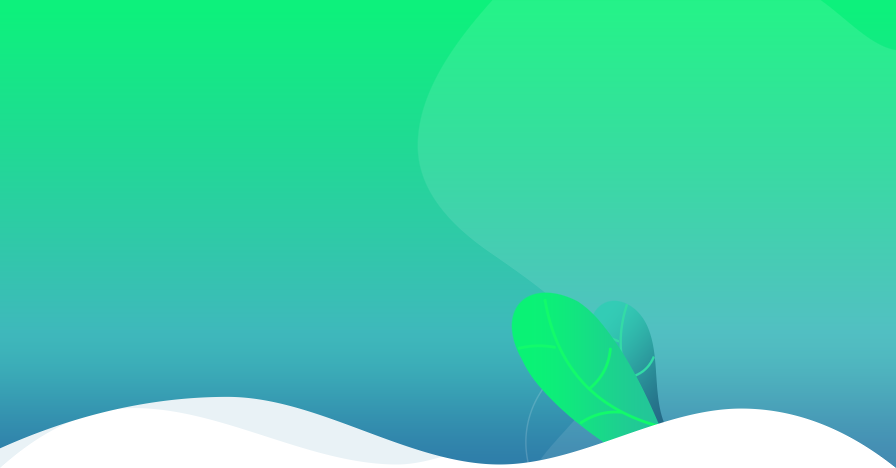
Reproduce this background procedurally as a WebGL 1 fragment shader.

```glsl
precision highp float;
uniform vec2 u_resolution;

const vec3 WHITE = vec3(1.0);
const vec3 PALE_SNOW = vec3(0.912, 0.948, 0.965);
const vec3 VEIN_GREEN = vec3(0.07, 0.98, 0.42);
const vec3 VEIN_TEAL = vec3(0.20, 0.86, 0.65);

// Cubic from point a to point b with end slopes, held flat outside
float cubic(float x, vec2 a, vec2 b, float slopeA, float slopeB) {
  float span = b.x - a.x;
  float t = clamp((x - a.x) / span, 0.0, 1.0);
  float s = 1.0 - t;
  return a.y * s * s * (1.0 + 2.0 * t) + b.y * t * t * (3.0 - 2.0 * t)
       + span * t * s * (slopeA * s - slopeB * t);
}

float fill(float d, float pixel) {
  return clamp(0.5 - d / pixel, 0.0, 1.0);
}

// Distance to a parabolic stroke from a to b
float bowedLine(vec2 p, vec2 a, vec2 b, float bend) {
  float len = length(b - a);
  vec2 along = (b - a) / len;
  float raw = dot(p - a, along) / len;
  float t = clamp(raw, 0.0, 1.0);
  float offset = dot(p - a, vec2(-along.y, along.x)) - 4.0 * bend * t * (1.0 - t);
  float slope = 4.0 * bend * (1.0 - 2.0 * t) / len;
  return length(vec2((raw - t) * len, offset / sqrt(1.0 + slope * slope)));
}

// Leaf coordinates: x across, y from the base toward the tip
vec2 leafFrame(vec2 p, vec2 base, vec2 axis) {
  vec2 q = p - base;
  return vec2(dot(q, vec2(axis.y, -axis.x)), dot(q, axis));
}

// Widening stem side capped by half an ellipse
float leafDistance(vec2 q, float baseWidth, vec2 peak, float cap, float flare) {
  float side = abs(q.x) - cubic(q.y, vec2(0.0, baseWidth), peak, flare, 0.0);
  float top = (length(vec2(q.x / peak.y, (q.y - peak.x) / cap)) - 1.0) * peak.y;
  return q.y > peak.x ? top : side;
}

vec3 skyColor(float y) {
  vec3 c = mix(vec3(0.18, 0.48, 0.66), vec3(0.245, 0.725, 0.735), smoothstep(-0.04, 0.32, y));
  c = mix(c, vec3(0.125, 0.855, 0.58), clamp((y - 0.29) / 0.40, 0.0, 1.0));
  return mix(c, vec3(0.05, 0.945, 0.485), clamp((y - 0.69) / 0.29, 0.0, 1.0));
}

// Left boundary of the translucent blob
float blobEdge(float y) {
  if (y > 0.689) return cubic(y, vec2(0.689, 0.8905), vec2(1.0, 1.05), 0.0, 0.9);
  if (y > 0.46) return cubic(y, vec2(0.46, 1.045), vec2(0.689, 0.8905), -1.45, 0.0);
  if (y > 0.2) return cubic(y, vec2(0.2, 1.28), vec2(0.46, 1.045), 0.1, -1.45);
  return cubic(y, vec2(0.0, 1.14), vec2(0.2, 1.28), 0.6, 0.1);
}

float waveHeight(float x) {
  if (x < 0.485) return cubic(x, vec2(0.0, 0.042), vec2(0.485, 0.152), 0.45, 0.0);
  if (x < 1.065) return cubic(x, vec2(0.485, 0.152), vec2(1.065, 0.0075), 0.0, 0.0);
  if (x < 1.58) return cubic(x, vec2(1.065, 0.0075), vec2(1.58, 0.127), 0.0, 0.0);
  return cubic(x, vec2(1.58, 0.127), vec2(1.91, 0.0), 0.0, -0.8);
}

float foldHeight(float x) {
  if (x < 0.286) return cubic(x, vec2(0.0), vec2(0.286, 0.128), 0.9, 0.0);
  if (x < 0.846) return cubic(x, vec2(0.286, 0.128), vec2(0.846, 0.0075), 0.0, 0.0);
  return cubic(x, vec2(0.846, 0.0075), vec2(0.995, 0.04), 0.0, 0.3);
}

void main() {
  vec2 p = gl_FragCoord.xy / u_resolution * vec2(1.91, 1.0);
  float pixel = 1.0 / u_resolution.y;
  vec3 color = skyColor(p.y);

  // Translucent blob with its cut corner
  float corner = cubic(p.x, vec2(1.749, 1.0), vec2(1.91, 0.893), -0.7, -0.15);
  float blob = max((blobEdge(p.y) - p.x) * 0.75, (p.y - corner) * 0.8);
  color = mix(color, WHITE, 0.1 * fill(blob, pixel));

  // Faint ring left of the leaves
  float ring = abs(length(p - vec2(1.318, 0.055)) - 0.197) - 0.0015;
  color = mix(color, WHITE, 0.16 * fill(ring, pixel) * step(p.x, 1.22));

  // Rear leaf
  vec2 q = leafFrame(p, vec2(1.423, 0.092), vec2(-0.409, 0.913));
  float leaf = fill(leafDistance(q + vec2(0.015, 0.0), 0.010, vec2(0.211, 0.062), 0.082, 0.0), pixel);
  vec3 leafColor = mix(vec3(0.14, 0.40, 0.52), vec3(0.20, 0.80, 0.71),
                       smoothstep(-0.02, 0.29, q.y - 0.5 * q.x));
  float vein = bowedLine(p, vec2(1.336, 0.348), vec2(1.376, 0.124), -0.03);
  vein = min(vein, bowedLine(p, vec2(1.286, 0.284), vec2(1.318, 0.271), 0.0));
  vein = min(vein, bowedLine(p, vec2(1.393, 0.236), vec2(1.343, 0.194), 0.008));
  leafColor = mix(leafColor, VEIN_TEAL, fill(vein - 0.0025, pixel));
  color = mix(color, leafColor, leaf);

  // Front leaf
  q = leafFrame(p, vec2(1.43, 0.06), vec2(-0.721, 0.693));
  q.x += mix(0.047, 0.010, clamp(q.y / 0.348, 0.0, 1.0));
  leaf = fill(leafDistance(q, 0.035, vec2(0.286, 0.0945), 0.149, 0.35), pixel);
  leafColor = mix(vec3(0.04, 0.95, 0.46), vec3(0.14, 0.77, 0.60), smoothstep(1.12, 1.42, p.x));
  vein = bowedLine(p, vec2(1.162, 0.358), vec2(1.413, 0.087), -0.06);
  vein = min(vein, bowedLine(p, vec2(1.107, 0.256), vec2(1.182, 0.258), 0.004));
  vein = min(vein, bowedLine(p, vec2(1.301, 0.254), vec2(1.256, 0.169), 0.01));
  vein = min(vein, bowedLine(p, vec2(1.239, 0.097), vec2(1.326, 0.119), 0.008));
  leafColor = mix(leafColor, VEIN_GREEN, fill(vein - 0.003, pixel));
  color = mix(color, leafColor, leaf);

  // White wave with a pale fold
  vec3 snow = mix(PALE_SNOW, WHITE, max(fill(p.y - foldHeight(p.x), pixel), step(0.995, p.x)));
  color = mix(color, snow, fill(p.y - waveHeight(p.x), pixel));
  gl_FragColor = vec4(color, 1.0);
}
```
